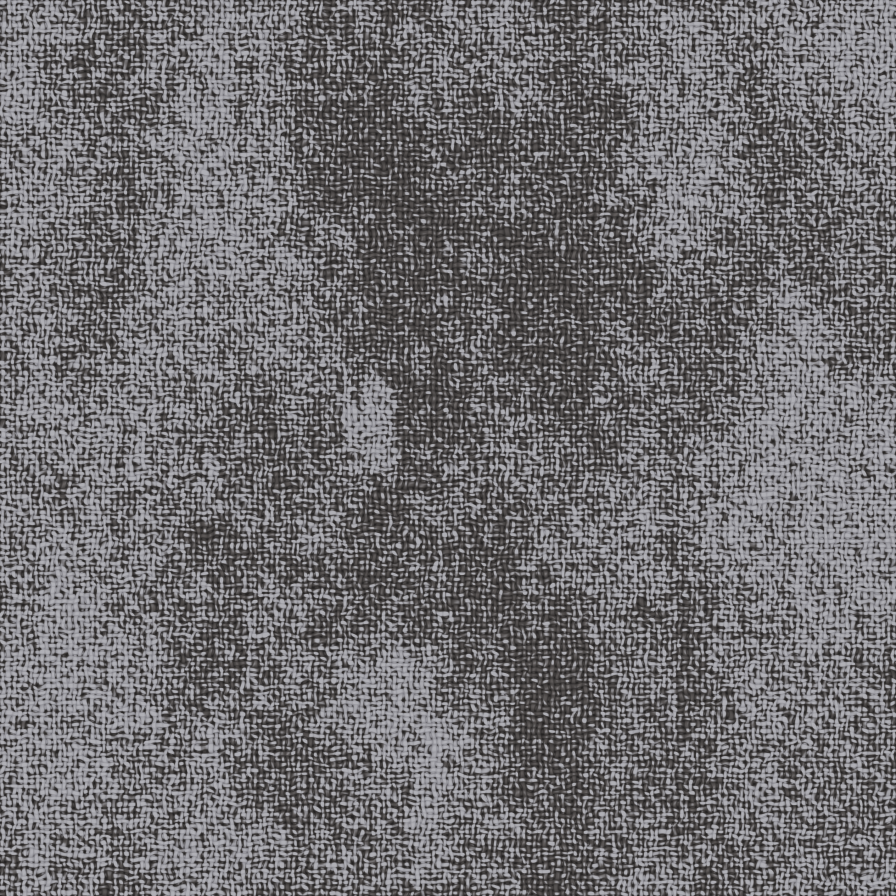
Reproduce this texture procedurally as a Shadertoy shader.

```glsl
const float THREADS = 160.0;
const float PI = 3.14159;
const int SAMPLES = 3;

const vec3 GAP_DARK = vec3(0.14, 0.132, 0.13);
const vec3 BARE_THREAD = vec3(0.40, 0.382, 0.378);
const vec3 WORN_LOW = vec3(0.43, 0.425, 0.455);
const vec3 WORN_HIGH = vec3(0.69, 0.69, 0.712);

vec2 hash22(vec2 p) {
    vec3 q = fract(vec3(p.xyx) * vec3(0.1031, 0.1030, 0.0973));
    q += dot(q, q.yzx + 33.33);
    return fract((q.xx + q.yz) * q.zy);
}

float corner(vec2 cell, vec2 offset) {
    float angle = 2.0 * PI * hash22(cell).x;
    return dot(vec2(cos(angle), sin(angle)), offset);
}

// Gradient noise, roughly -0.7 to 0.7
float noise(vec2 p) {
    vec2 i = floor(p), f = fract(p);
    vec2 u = f * f * f * (f * (f * 6.0 - 15.0) + 10.0);
    vec2 e = vec2(1.0, 0.0);
    float low = mix(corner(i, f), corner(i + e.xy, f - e.xy), u.x);
    float high = mix(corner(i + e.yx, f - e.yx), corner(i + e.xx, f - e.xx), u.x);
    return mix(low, high, u.y);
}

float fbm(vec2 p, int octaves) {
    float sum = 0.0, gain = 0.6;
    for (int i = 0; i < octaves; i++) {
        sum += gain * noise(p);
        p = mat2(1.6, 1.2, -1.2, 1.6) * p + 17.3;
        gain *= 0.55;
    }
    return sum;
}

float blot(vec2 p, vec2 center, vec2 radius) {
    return 1.0 - smoothstep(0.6, 1.1, length((p - center) / radius));
}

// Share of pale pigment: broad columns, ragged patches and fine streaks
float coverage(vec2 p) {
    vec2 ragged = p + 0.055 * vec2(fbm(p * 21.0, 4), fbm(p * 21.0 + 41.0, 4));
    float sides = smoothstep(0.04, 0.42, abs(ragged.x - 0.53));
    float patches = fbm(ragged * vec2(6.0, 3.6) + 8.0, 5);
    float mottling = fbm(p * vec2(38.0, 29.0) + 3.0, 3);
    float streaks = noise(p * vec2(85.0, 8.0)) + 0.6 * noise(p * vec2(9.0, 95.0) + 23.0);

    float cover = 0.33 + 0.21 * sides;
    cover += 0.34 * (smoothstep(-0.28, 0.33, patches) - 0.5);
    cover += 0.34 * mottling + 0.14 * streaks;
    cover += 0.36 * blot(ragged, vec2(0.42, 0.52), vec2(0.035, 0.06));
    cover += 0.27 * blot(ragged, vec2(0.43, 0.14), vec2(0.09, 0.19));

    // Dark curved crease
    float curve = 0.35 + 1.7 * pow(max(0.4 - ragged.x, 0.0), 2.0);
    float span = smoothstep(0.08, 0.13, p.x) * (1.0 - smoothstep(0.3, 0.42, p.x));
    cover -= 0.20 * span * (1.0 - smoothstep(0.004, 0.025, abs(ragged.y - curve)));
    return clamp(cover, 0.06, 0.94);
}

float threadProfile(float across) {
    return 1.0 - smoothstep(0.1, 0.52, abs(across));
}

// Loose weave: crossings alternate, with random slips that form hooks
float weaveHeight(vec2 p) {
    vec2 cell = floor(p), f = fract(p) - 0.5;
    float parity = 1.0 - 2.0 * mod(cell.x + cell.y, 2.0);
    vec2 chance = hash22(cell + 11.0);
    float rise = parity * (chance.x < 0.28 ? -1.0 : 1.0) * mix(0.25, 0.47, chance.y);
    float warp = threadProfile(f.x) * (0.53 + rise * cos(PI * f.y));
    float weft = threadProfile(f.y) * (0.53 - rise * cos(PI * f.x));
    return max(warp, weft);
}

vec3 fabric(vec2 p, float cover) {
    vec2 sway = vec2(noise(p * 28.0), noise(p * 28.0 + 61.0));
    vec2 kinks = vec2(noise(p * 85.0 + 9.0), noise(p * 85.0 + 37.0));
    vec2 q = p * THREADS + 0.6 * sway + 0.45 * kinks;
    float height = weaveHeight(q);

    // Slanted bridges and uneven pigment join some threads and break others
    float slant = cos(PI * (q.x + q.y));
    float clumps = noise(q * 0.57 + 5.0);
    float grain = noise(q * 1.1 + 71.0);
    float lift = 0.5 * clumps + 0.5 * grain + 0.17 * slant;

    float pigment = smoothstep(-0.25, 0.25, 0.85 * height + 0.09 + lift - 1.0 + cover);
    vec3 bare = mix(GAP_DARK, BARE_THREAD, clamp(height + 0.3 * grain, 0.0, 1.0));
    vec3 worn = mix(WORN_LOW, WORN_HIGH, clamp(0.12 + height + 0.5 * lift, 0.0, 1.0));
    return mix(bare, worn, pigment);
}

void mainImage(out vec4 fragColor, in vec2 fragCoord) {
    float cover = coverage(fragCoord / iResolution.y);
    vec3 color = vec3(0.0);

    // Average subsamples to smooth the thread edges
    for (int y = 0; y < SAMPLES; y++) {
        for (int x = 0; x < SAMPLES; x++) {
            vec2 shift = (vec2(x, y) + 0.5) / float(SAMPLES) - 0.5;
            color += fabric((fragCoord + shift) / iResolution.y, cover);
        }
    }
    fragColor = vec4(color / float(SAMPLES * SAMPLES), 1.0);
}
```
